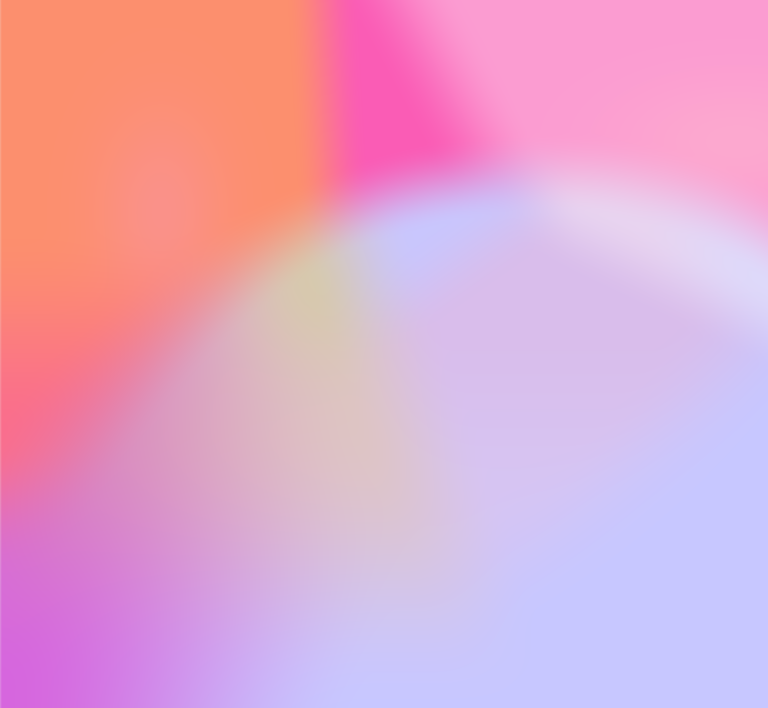
Write a WebGL 2 fragment shader that draws this background.

```glsl
#version 300 es
precision highp float;
// Soft pastel mesh gradient: a lavender dome below orange and pink fields.

uniform vec2 u_resolution;
out vec4 fragColor;

const vec3 ORANGE = vec3(0.99, 0.56, 0.43);
const vec3 SALMON = vec3(0.98, 0.57, 0.55);
const vec3 CORAL = vec3(0.98, 0.43, 0.55);
const vec3 ORCHID = vec3(0.84, 0.40, 0.87);
const vec3 HOT_PINK = vec3(0.98, 0.36, 0.71);
const vec3 PINK = vec3(0.985, 0.61, 0.82);
const vec3 BLUSH = vec3(0.99, 0.66, 0.81);
const vec3 PERIWINKLE = vec3(0.78, 0.78, 1.00);
const vec3 MAUVE = vec3(0.85, 0.74, 0.92);
const vec3 LILAC = vec3(0.84, 0.77, 0.95);
const vec3 PEARL = vec3(0.91, 0.83, 0.94);
const vec3 ICE = vec3(0.87, 0.85, 0.98);
const vec3 ROSE = vec3(0.85, 0.51, 0.74);
const vec3 SAND = vec3(0.87, 0.77, 0.77);
const vec3 KHAKI = vec3(0.84, 0.79, 0.67);

// Signed distance to the line a-b, positive on its left side.
float lineSide(vec2 p, vec2 a, vec2 b) {
    vec2 along = normalize(b - a);
    return dot(p - a, vec2(-along.y, along.x));
}

// Elliptical gaussian glow.
float glow(vec2 p, vec2 center, vec2 radius) {
    vec2 q = (p - center) / radius;
    return exp(-dot(q, q));
}

// Signed distance to an arch, positive inside; bend and power are (left, right).
float archDistance(vec2 p, vec2 apex, vec2 bend, vec2 power) {
    float dx = p.x - apex.x;
    float k = dx < 0.0 ? bend.x : bend.y;
    float n = dx < 0.0 ? power.x : power.y;
    float reach = max(abs(dx), 0.0001);
    float slope = k * n * pow(reach, n - 1.0);
    return (apex.y - k * pow(reach, n) - p.y) / sqrt(1.0 + slope * slope);
}

// Orange, hot pink and pale pink fields above the dome.
vec3 skyColor(vec2 p) {
    vec3 left = mix(ORANGE, SALMON, 0.9 * glow(p, vec2(0.21, 0.70), vec2(0.08, 0.14)));
    left = mix(CORAL, left, smoothstep(0.38, 0.68, p.y));
    left = mix(ORCHID, left, smoothstep(0.16, 0.38, p.y));

    vec3 right = mix(PINK, BLUSH, glow(p, vec2(0.96, 0.80), vec2(0.16, 0.09)));
    float pinkEdge = lineSide(p, vec2(0.645, 0.77), vec2(0.53, 1.0));
    right = mix(right, HOT_PINK, smoothstep(-0.065, 0.075, pinkEdge));

    float seam = lineSide(p, vec2(0.435, 0.70), vec2(0.42, 1.0));
    return mix(right, left, smoothstep(-0.05, 0.05, seam));
}

// Mauve, pearl and periwinkle planes on the right of the dome.
vec3 coolColor(vec2 p) {
    vec3 plane = mix(LILAC, MAUVE, smoothstep(0.28, 0.56, p.y));
    float lowerEdge = lineSide(p, vec2(0.40, 0.05), vec2(0.95, 0.36));
    float sideEdge = lineSide(p, vec2(0.83, 0.30), vec2(1.0, 0.55));
    float inPlane = smoothstep(-0.10, 0.12, lowerEdge) * smoothstep(-0.10, 0.10, sideEdge);
    vec3 color = mix(PERIWINKLE, plane, inPlane);

    float patchEdge = lineSide(p, vec2(0.52, 0.56), vec2(0.69, 0.69));
    color = mix(color, PERIWINKLE, 0.88 * smoothstep(-0.05, 0.07, patchEdge));

    float bandEdge = lineSide(p, vec2(0.69, 0.69), vec2(1.0, 0.53));
    vec3 band = mix(PEARL, ICE, smoothstep(0.82, 1.0, p.x));
    return mix(color, band, smoothstep(-0.05, 0.06, bandEdge) * smoothstep(0.64, 0.76, p.x));
}

// Sand, rose and orchid planes on the left of the dome.
vec3 warmColor(vec2 p) {
    vec3 upper = mix(ROSE, SAND, smoothstep(0.03, 0.49, p.x));
    upper = mix(upper, KHAKI, 0.95 * glow(p, vec2(0.42, 0.61), vec2(0.10, 0.13)));
    vec3 lower = mix(ORCHID, mix(PERIWINKLE, LILAC, 3.0 * min(p.y, 0.3)),
                     smoothstep(0.0, 0.47 + 0.35 * p.y, p.x));
    return mix(lower, upper, smoothstep(0.03, 0.40, p.y));
}

void main() {
    vec2 p = gl_FragCoord.xy / u_resolution;

    // Inside of the dome: warm side fades into the cool side.
    float warmEdge = lineSide(p, vec2(0.456, 0.704), vec2(0.573, 0.324));
    vec3 dome = mix(warmColor(p), coolColor(p), smoothstep(-0.09, 0.07, warmEdge));

    // The dome rim is softer toward the left.
    float rim = archDistance(p, vec2(0.73, 0.755), vec2(1.12, 1.15), vec2(2.4, 2.0));
    float softness = mix(0.095, 0.06, smoothstep(0.0, 0.45, p.x));
    vec3 color = mix(skyColor(p), dome, smoothstep(-softness, softness, rim));

    // Thin pale left border.
    color = mix(color, vec3(0.93), 0.2 * (1.0 - smoothstep(0.001, 0.0025, p.x)));

    fragColor = vec4(color, 1.0);
}
```
